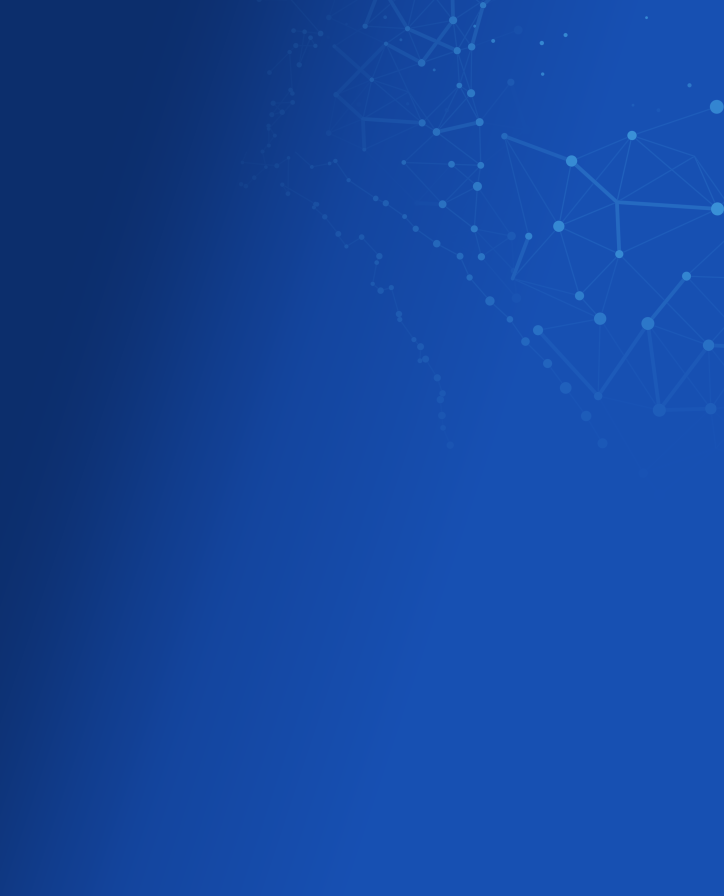
This background is drawn by a WebGL 2 fragment shader. Its source:

```glsl
#version 300 es
precision highp float;
// Deep blue diagonal gradient with a faded network of linked dots on a curved rim at upper right.

#define SLANT 0.33          // lean of the gradient bands
#define COARSE_CELL 0.068   // node spacing of the near mesh
#define FINE_CELL 0.040     // node spacing of the far mesh
#define DUST_CELL 0.034     // spacing of the loose dots
#define NODE_ALPHA 0.85
#define LINK_ALPHA 0.24
#define LINK_WIDTH 0.0007

uniform vec2 u_resolution;
out vec4 outColor;

const vec3 NAVY = vec3(0.047, 0.180, 0.425);
const vec3 MID_BLUE = vec3(0.074, 0.262, 0.605);
const vec3 ROYAL = vec3(0.090, 0.313, 0.700);
const vec3 NODE_BLUE = vec3(0.25, 0.61, 0.87);

float hash(vec2 p) {
  return fract(sin(dot(p, vec2(127.1, 311.7))) * 43758.55);
}

vec2 hash2(vec2 p) {
  return vec2(hash(p), hash(p + 37.3));
}

// Coverage of a shape from its signed distance, about one pixel soft
float cover(float d) {
  float px = 1.0 / u_resolution.y;
  return 1.0 - smoothstep(-0.7 * px, 0.7 * px, d);
}

float segment(vec2 p, vec2 a, vec2 b) {
  vec2 pa = p - a, ba = b - a;
  return length(pa - ba * clamp(dot(pa, ba) / dot(ba, ba), 0.0, 1.0));
}

// Brightness of the network: strongest at right, dying out downward
float strength(vec2 p) {
  return smoothstep(0.22, 0.72, p.x) * (1.0 - 0.95 * smoothstep(0.22, 0.54, p.y));
}

float nodeRadius(vec2 p, float h) {
  return mix(0.0025, 0.0065, smoothstep(0.3, 0.8, p.x)) * mix(0.75, 1.2, h);
}

// Region of each mesh, both cut off below by the rim
float meshMask(vec2 p, bool near) {
  float rim = 0.165 + 0.39 * smoothstep(0.37, 0.77, p.x);
  float inside = 1.0 - smoothstep(-0.02, 0.01, p.y - rim);
  float side = smoothstep(0.53, 0.59, p.x);
  float region = near ? side * smoothstep(0.09, 0.13, p.y)
                      : smoothstep(0.34, 0.40, p.x) * (1.0 - side);
  return inside * region * strength(p);
}

vec2 nodeAt(vec2 id, float cell) {
  return (id + 0.12 + 0.76 * hash2(id)) * cell;
}

// Jittered grid of nodes, each linked to four of its neighbours
float mesh(vec2 p, float cell, bool near) {
  vec2 home = floor(p / cell);
  float ink = 0.0;
  for (int j = -1; j <= 1; j++)
  for (int i = -1; i <= 1; i++) {
    vec2 id = home + vec2(i, j);
    vec2 a = nodeAt(id, cell);
    float glow = meshMask(a, near);
    float dotInk = cover(length(p - a) - nodeRadius(a, hash(id + 5.1)));
    ink = max(ink, dotInk * glow * NODE_ALPHA * step(0.12, hash(id + 9.7)));
    for (int k = 0; k < 4; k++) {
      vec2 next = id + (k == 3 ? vec2(1, 0) : vec2(k - 1, 1));
      vec2 b = nodeAt(next, cell);
      float h = hash(id * 1.7 + float(k) * 13.1);
      float bold = step(0.9, h);
      float line = cover(segment(p, a, b) - LINK_WIDTH * (1.0 + 2.0 * bold));
      float fade = sqrt(glow * meshMask(b, near)) * (0.55 + 0.45 * h);
      ink = max(ink, line * fade * LINK_ALPHA * (1.0 + 0.5 * bold) * step(0.25, h));
    }
  }
  return ink;
}

// Dots strung loosely along a quadratic curve, joined by a faint thread
float chain(vec2 p, vec2 a, vec2 b, vec2 c, int count, float spread) {
  float ink = 0.0;
  vec2 last = a;
  for (int i = 0; i < count; i++) {
    float t = (float(i) + 0.5) / float(count);
    vec2 seed = vec2(float(i), float(count));
    vec2 q = mix(mix(a, b, t), mix(b, c, t), t);
    q += (hash2(seed) - 0.5) * spread * (1.3 - t);
    float glow = 0.05 + 0.6 * strength(q);
    float dotInk = cover(length(p - q) - nodeRadius(q, hash(seed + 3.3)));
    float line = cover(segment(p, last, q) - LINK_WIDTH);
    ink = max(ink, glow * max(dotInk, 0.35 * line));
    last = q;
  }
  return ink;
}

// Tiny loose dots along the top edge
float dust(vec2 p) {
  vec2 id = floor(p / DUST_CELL);
  vec2 q = nodeAt(id, DUST_CELL);
  float band = (1.0 - smoothstep(0.07, 0.14, q.y)) * smoothstep(0.34, 0.62, q.x);
  float r = mix(0.0013, 0.0026, hash(id + 2.9));
  return cover(length(p - q) - r) * band * 0.75 * step(0.6, hash(id + 7.7));
}

void main() {
  // Height is one unit, y runs down from the top edge
  vec2 p = vec2(gl_FragCoord.x, u_resolution.y - gl_FragCoord.y) / u_resolution.y;

  // Slanted background
  float t = p.x + SLANT * p.y;
  vec3 color = mix(NAVY, MID_BLUE, smoothstep(0.17, 0.49, t));
  color = mix(color, ROYAL, clamp((t - 0.42) / 0.30, 0.0, 1.0));

  // Network, rim and trailing strands
  float ink = max(mesh(p, COARSE_CELL, true), mesh(p, FINE_CELL, false));
  ink = max(ink, dust(p));
  ink = max(ink, chain(p, vec2(0.33, 0.17), vec2(0.50, 0.22), vec2(0.68, 0.51), 18, 0.022));
  ink = max(ink, chain(p, vec2(0.275, 0.17), vec2(0.46, 0.275), vec2(0.505, 0.50), 30, 0.035));
  ink = max(ink, chain(p, vec2(0.32, 0.0), vec2(0.34, 0.10), vec2(0.275, 0.21), 26, 0.06));

  outColor = vec4(mix(color, NODE_BLUE, ink), 1.0);
}
```
